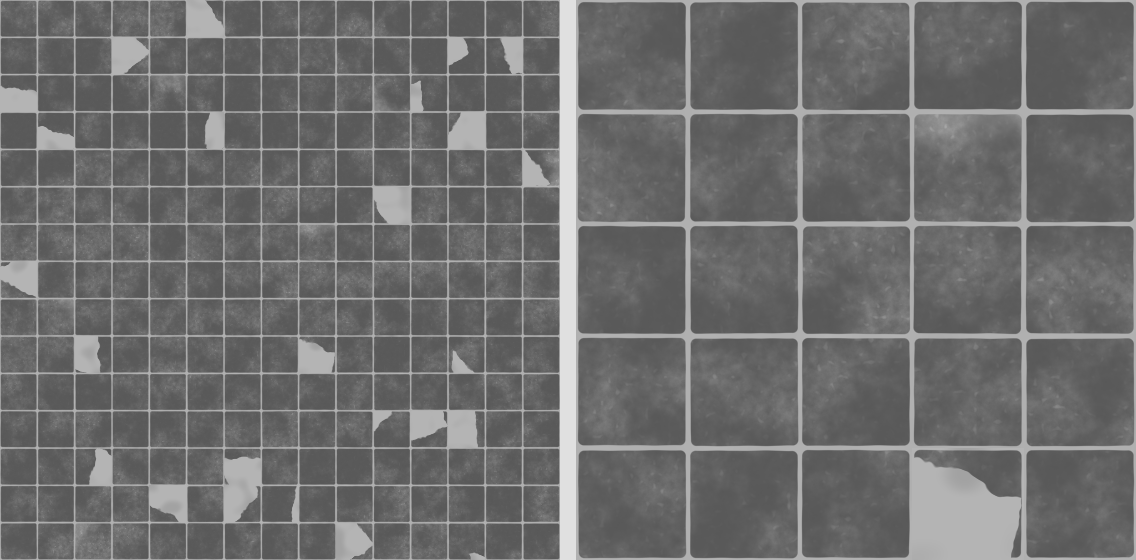
Left, the full canvas; right, a detail of the centre.
Give the GLSL for this texture, as a Shadertoy shader.

```glsl
// Worn dark grey square tiles, 15 by 15, with thin pale grout between them.
// Each tile is a slightly tilted rounded box; a hash breaks a few of them away
// along ragged cuts, and layered gradient noise gives dusty patches and specks.

vec2 hash2(ivec2 cell) {
    uvec2 v = uvec2(cell) * 1664525u + 1013904223u;
    for (int i = 0; i < 2; i++) {
        v.x += v.y * 1664525u;
        v.y += v.x * 1664525u;
        v ^= v >> 16u;
    }
    return vec2(v & 65535u) / 65536.0;
}

vec2 direction(float turn) {
    return vec2(cos(6.2832 * turn), sin(6.2832 * turn));
}

float corner(ivec2 cell, vec2 offset) {
    return dot(direction(hash2(cell).x), offset);
}

float gradientNoise(vec2 p) {
    ivec2 i = ivec2(floor(p));
    vec2 f = fract(p);
    vec2 u = f * f * f * (f * (f * 6.0 - 15.0) + 10.0);
    float low = mix(corner(i, f), corner(i + ivec2(1, 0), f - vec2(1, 0)), u.x);
    float high = mix(corner(i + ivec2(0, 1), f - vec2(0, 1)),
                     corner(i + ivec2(1, 1), f - vec2(1, 1)), u.x);
    return mix(low, high, u.y);
}

float fbm(vec2 p) {
    float sum = 0.0, amplitude = 0.6;
    for (int i = 0; i < 5; i++) {
        sum += amplitude * gradientNoise(p);
        p = mat2(1.6, 1.2, -1.2, 1.6) * p + 7.3;
        amplitude *= 0.55;
    }
    return sum;
}

float roundedBox(vec2 p, float halfSize, float radius) {
    vec2 q = abs(p) - halfSize + radius;
    return length(max(q, 0.0)) + min(max(q.x, q.y), 0.0) - radius;
}

// Positive where the tile has broken away: the overlap of two ragged half planes.
float brokenPart(vec2 p, vec2 grid, ivec2 cell) {
    vec2 turn = hash2(cell + ivec2(311, 97));
    vec2 reach = hash2(cell + ivec2(53, 641));
    float ragged = 0.12 * gradientNoise(grid * 3.0) + 0.03 * gradientNoise(grid * 11.0);
    float first = dot(p, direction(turn.x)) - mix(-0.75, 0.35, reach.x);
    float second = dot(p, direction(turn.x + mix(0.15, 0.4, turn.y))) - mix(-0.9, 0.05, reach.y);
    return min(first, second) + ragged;
}

void mainImage(out vec4 fragColor, in vec2 fragCoord) {
    vec2 grid = 15.0 * fragCoord / iResolution.xy;
    float soft = 12.0 / iResolution.y;
    ivec2 cell = ivec2(floor(grid));
    vec2 p = fract(grid) - 0.5;
    vec2 pick = hash2(cell + ivec2(17, 205));
    vec2 shift = hash2(cell + ivec2(430, 71)) - 0.5;

    // Tile outline, a little uneven
    float tilt = 0.012 * shift.x + 0.03 * shift.y * step(0.93, pick.y);
    vec2 q = p + tilt * vec2(-p.y, p.x) + 0.008 * shift;
    float outline = roundedBox(q, 0.479, 0.05) + 0.006 * gradientNoise(grid * 5.0);
    bool broken = pick.x < 0.062;
    if (broken) outline = max(outline, brokenPart(p, grid, cell));
    float tileMask = 1.0 - smoothstep(-soft, soft, outline);

    // Dust: broad drift over the floor, patches per tile, fine grain and specks
    float broad = gradientNoise(grid * 0.23 + 4.7);
    float patches = fbm(grid * 1.3 + 9.0 * shift);
    float wear = smoothstep(-0.25, 0.55, patches + 0.4 * broad + 0.16 * (pick.y - 0.5));
    float grain = fbm(grid * 9.0);
    float specks = smoothstep(0.28, 0.6, gradientNoise(grid * 15.0));
    float stone = 0.35 + 0.105 * wear * (1.0 + 1.1 * grain)
                + 0.012 * grain + specks * (0.015 + 0.09 * wear);

    // A few tiles carry a pale film toward one side
    float film = smoothstep(0.0, 0.7, dot(p, direction(shift.x)) + 0.3 * patches);
    stone += 0.16 * film * step(0.975, pick.y);

    // Grout, faintly smudged where a tile is missing
    float smudge = smoothstep(0.05, 0.5, gradientNoise(grid * 1.7 + 3.1));
    float grout = broken ? 0.705 - 0.07 * smudge : 0.69 + 0.03 * gradientNoise(grid * 2.0);

    fragColor = vec4(vec3(mix(grout, stone, tileMask)), 1.0);
}
```
